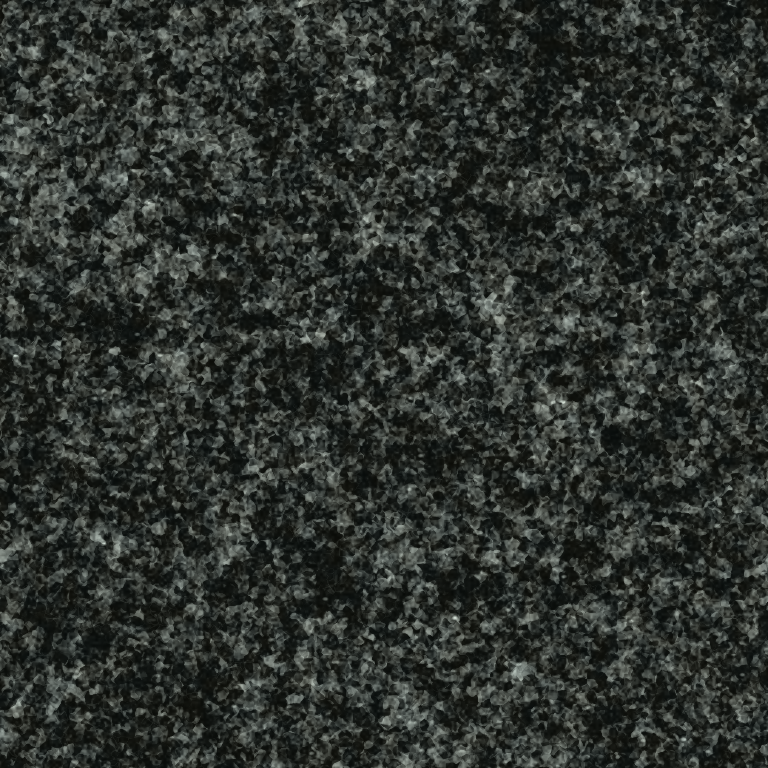
Reproduce this texture procedurally as a WebGL 2 fragment shader.

```glsl
#version 300 es
precision highp float;
// Polished dark granite: black rounded grains in clumped grey-green feldspar.

uniform vec2 u_resolution;
out vec4 fragColor;

// Feature frequencies, in repeats per canvas
const float BROAD_FREQ = 4.0;
const float CLUMP_FREQ = 17.0;
const float PATCH_FREQ = 48.0;
const float GRAIN_FREQ = 102.0;
const float CHIP_FREQ = 185.0;
const float GRIT_FREQ = 270.0;
const float GLINT_FREQ = 70.0;
const float WARP_FREQ = 140.0;

// Share of each layer in the mineral field
const float BROAD_AMOUNT = 0.26;
const float CLUMP_AMOUNT = 0.55;
const float PATCH_AMOUNT = 0.90;
const float GRAIN_AMOUNT = 1.30;
const float CHIP_AMOUNT = 0.92;
const float GRIT_AMOUNT = 0.75;

// Tone curve from the mineral field to brightness
const float BLACK_LEVEL = 0.055;
const float TONE_SLOPE = 0.15;
const float TONE_SHIFT = 0.64;
const float TONE_KNEE = 0.30;

const float WARP_SIZE = 0.0032;
const float GRAIN_SHARPNESS = 15.0;
const float VEIN_STRENGTH = 0.05;
const float SPECKLE_STRENGTH = 0.022;
const float GLINT_CHANCE = 0.018;
const float GLINT_STRENGTH = 0.28;
const vec3 STONE_GAIN = vec3(0.975, 1.02, 0.985);
const vec3 STONE_OFFSET = vec3(-0.003, 0.006, -0.004);
const vec3 WARM_SHIFT = vec3(0.008, 0.0, -0.008);

// Integer hash giving three values in 0..1 per lattice cell
vec3 hash3(vec2 cell, uint seed) {
    uvec3 v = uvec3(uvec2(ivec2(cell)), seed);
    v = v * 1664525u + 1013904223u;
    v.x += v.y * v.z;
    v.y += v.z * v.x;
    v.z += v.x * v.y;
    v ^= v >> 16u;
    v.x += v.y * v.z;
    v.y += v.z * v.x;
    v.z += v.x * v.y;
    return vec3(v >> 8u) / 16777216.0;
}

// Smooth value noise in -1..1
float noise(vec2 p, uint seed) {
    vec2 cell = floor(p);
    vec2 f = fract(p);
    f = f * f * (3.0 - 2.0 * f);
    float low = mix(hash3(cell, seed).x, hash3(cell + vec2(1, 0), seed).x, f.x);
    float high = mix(hash3(cell + vec2(0, 1), seed).x, hash3(cell + 1.0, seed).x, f.x);
    return 2.0 * mix(low, high, f.y) - 1.0;
}

// Soft-edged Voronoi grains: x = grain value in -1..1, y = gap to the border
vec2 grains(vec2 p, uint seed) {
    vec2 cell = floor(p);
    float total = 0.0, value = 0.0;
    float nearest = 8.0, second = 8.0;
    for (int j = -1; j <= 1; j++) {
        for (int i = -1; i <= 1; i++) {
            vec2 id = cell + vec2(i, j);
            vec3 h = hash3(id, seed);
            vec2 d = id + h.xy - p;
            float dist2 = dot(d, d);
            float weight = exp(-GRAIN_SHARPNESS * dist2);
            total += weight;
            value += weight * (2.0 * h.z - 1.0);
            second = min(second, max(nearest, dist2));
            nearest = min(nearest, dist2);
        }
    }
    return vec2(value / total, sqrt(second) - sqrt(nearest));
}

// Rare tiny bright crystal faces
float glints(vec2 p) {
    vec3 h = hash3(floor(p), 31u);
    vec2 d = fract(p) - mix(vec2(0.3), vec2(0.7), h.xy);
    float spot = 1.0 - smoothstep(0.06, 0.28, length(d * vec2(0.8, 1.2)));
    return spot * step(h.z, GLINT_CHANCE);
}

void main() {
    vec2 uv = gl_FragCoord.xy / min(u_resolution.x, u_resolution.y);
    vec2 wobble = vec2(noise(uv * WARP_FREQ, 1u), noise(uv * WARP_FREQ, 2u));
    vec2 p = uv + WARP_SIZE * wobble;

    // Mineral field, dark below zero and pale above
    vec2 grain = grains(p * GRAIN_FREQ, 3u);
    vec2 chip = grains(p * CHIP_FREQ, 4u);
    float grit = noise(uv * GRIT_FREQ, 8u);
    float mineral = BROAD_AMOUNT * noise(p * BROAD_FREQ, 5u)
        + CLUMP_AMOUNT * noise(p * CLUMP_FREQ, 6u)
        + PATCH_AMOUNT * noise(p * PATCH_FREQ, 7u)
        + GRAIN_AMOUNT * grain.x + CHIP_AMOUNT * chip.x + GRIT_AMOUNT * grit;

    // Soft knee flattens the dark grains to near black
    float x = mineral + TONE_SHIFT;
    float tone = BLACK_LEVEL + TONE_SLOPE * 0.5 * (x + sqrt(x * x + TONE_KNEE));

    // Broken pale seams, fine speckle and glints
    float seam = 1.0 - smoothstep(0.02, 0.16, grain.y);
    tone += VEIN_STRENGTH * seam * smoothstep(0.1, 0.7, noise(uv * 60.0, 9u));
    tone += SPECKLE_STRENGTH * grit + GLINT_STRENGTH * glints(uv * GLINT_FREQ);

    vec3 color = tone * STONE_GAIN + STONE_OFFSET + WARM_SHIFT * noise(uv * 55.0, 10u);
    fragColor = vec4(clamp(color, 0.0, 1.0), 1.0);
}
```
